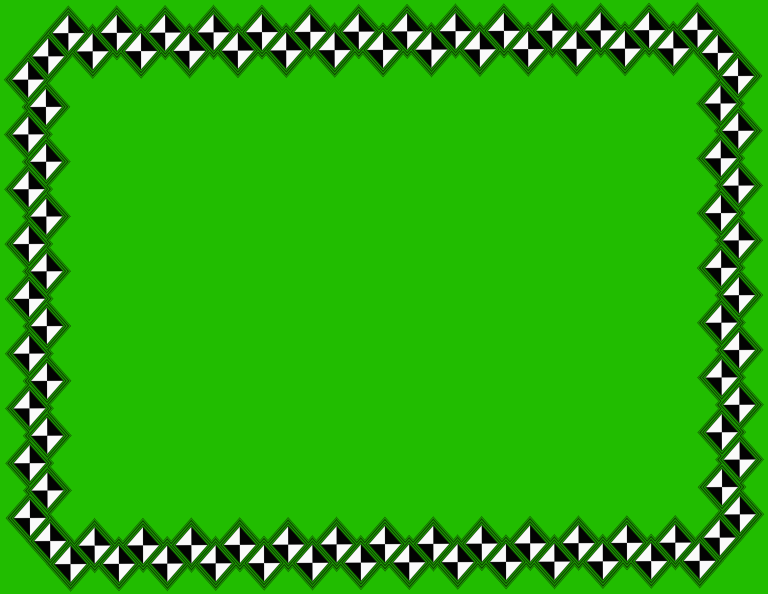
Write a WebGL 1 fragment shader that draws this background.

```glsl
precision highp float;
// A flat green field framed by a double zigzag of diamonds with cut corners.
// Each diamond holds a black and white pinwheel inside concentric pinstripes.
// Space is scaled to diamond cells, so each diamond is |x| + |y| < 0.5.

#define GRID vec2(15.87, 10.84)   // canvas size in diamond cells
#define TILT 0.0045               // slight slant of the frame
#define OUTER vec2(7.335, 4.845)  // outer row offsets from the centre
#define INNER vec2(6.97, 4.51)    // inner row offsets from the centre
#define DIAMOND_RADIUS 0.5
#define PINWHEEL_RADIUS 0.33
#define STRIPE_PERIOD 0.056
#define STRIPE_INK 0.42           // mean darkness of the pinstripes

uniform vec2 u_resolution;

const vec3 FIELD_GREEN = vec3(0.13, 0.74, 0.0);
const vec3 INK = vec3(0.01);
const vec3 PAPER = vec3(0.98);

float diamondLength(vec2 v) {
  return abs(v.x) + abs(v.y);
}

vec2 nearer(vec2 a, vec2 b) {
  return diamondLength(a) < diamondLength(b) ? a : b;
}

// Offset from the nearest diamond centre, in one mirrored quadrant
vec2 frameOffset(vec2 q) {
  vec2 wholeStep = floor(q + 0.5);
  vec2 halfStep = floor(q) + 0.5;

  // Rows along the top and bottom
  vec2 o = q - vec2(min(halfStep.x, 6.5), OUTER.y);
  o = nearer(o, q - vec2(min(wholeStep.x, 6.0), INNER.y));

  // Columns along the sides
  o = nearer(o, q - vec2(OUTER.x, min(wholeStep.y, 4.0)));
  o = nearer(o, q - vec2(INNER.x, min(halfStep.y, 3.5)));

  // Corner diamond, midway between the outer row and column ends
  vec2 corner = 0.5 * (vec2(6.5, OUTER.y) + vec2(OUTER.x, 4.0));
  return nearer(o, q - corner);
}

// Smooth coverage of the region where d is below the radius
float inside(float d, float radius, float softness) {
  return 1.0 - smoothstep(radius - softness, radius + softness, d);
}

void main() {
  vec2 p = (gl_FragCoord.xy / u_resolution - 0.5) * GRID;
  p += TILT * vec2(p.y, -p.x);

  vec2 cellPixel = GRID / u_resolution;
  float pixel = length(cellPixel);
  float softness = 0.7 * pixel;

  // Mirror the layout, then restore the side for the pinwheel colours
  vec2 side = vec2(p.x < 0.0 ? -1.0 : 1.0, p.y < 0.0 ? -1.0 : 1.0);
  vec2 o = frameOffset(abs(p)) * side;
  float d = diamondLength(o);

  // Pinstripes, settling to their mean tone when finer than the pixels
  float detail = 1.0 - smoothstep(0.3, 0.7, pixel / STRIPE_PERIOD);
  float wave = cos(6.28318 * d / STRIPE_PERIOD);
  float stripes = STRIPE_INK * (1.0 + detail * wave);
  vec3 color = mix(FIELD_GREEN, INK,
                   stripes * inside(d, DIAMOND_RADIUS, softness));

  // Pinwheel: white upper left and lower right, black elsewhere
  float blade = sign(o.x * o.y) * min(abs(o.x), abs(o.y));
  float white = inside(blade, 0.0, 0.5 * pixel);
  color = mix(color, mix(INK, PAPER, white),
              inside(d, PINWHEEL_RADIUS, softness));

  gl_FragColor = vec4(color, 1.0);
}
```
